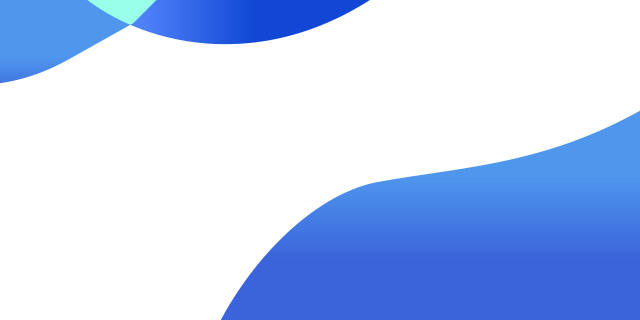
This background is drawn by a WebGL 2 fragment shader. Its source:

```glsl
#version 300 es
precision highp float;
// Flat white backdrop with a large blue wave at the lower right and two
// overlapping blobs along the top. Every edge is a cubic Bezier height curve,
// solved for x by bisection and turned into a smooth coverage mask.

#define WAVE_FADE vec2(0.185, 0.453)  // heights of deep and light wave blue
#define LEFT_FADE vec2(0.690, 0.823)  // the same for the left blob
#define BOWL_FADE vec2(0.440, 0.795)  // x range of the bowl gradient
#define WAVE_JOIN 1.185               // x where the two wave curves meet
#define LEFT_CUT -0.511               // x - y of the left blob's diagonal edge

uniform vec2 u_resolution;
out vec4 outColor;

const vec3 PAPER      = vec3(1.0);
const vec3 LIGHT_BLUE = vec3(0.31, 0.59, 0.93);
const vec3 DEEP_BLUE  = vec3(0.23, 0.39, 0.855);
const vec3 BOWL_LIGHT = vec3(0.31, 0.51, 0.98);
const vec3 BOWL_DARK  = vec3(0.065, 0.28, 0.83);
const vec3 MINT       = vec3(0.60, 1.00, 0.91);

vec2 bezier(vec2 a, vec2 b, vec2 c, vec2 d, float t) {
    float s = 1.0 - t;
    return s * s * s * a + 3.0 * s * s * t * b + 3.0 * s * t * t * c + t * t * t * d;
}

vec2 bezierTangent(vec2 a, vec2 b, vec2 c, vec2 d, float t) {
    float s = 1.0 - t;
    return s * s * (b - a) + 2.0 * s * t * (c - b) + t * t * (d - c);
}

// Approximate signed distance above a curve whose x always increases;
// past its ends the curve continues along its tangents.
float aboveCurve(vec2 p, vec2 a, vec2 b, vec2 c, vec2 d) {
    float lo = 0.0, hi = 1.0;
    for (int i = 0; i < 18; i++) {
        float mid = 0.5 * (lo + hi);
        if (bezier(a, b, c, d, mid).x < p.x) lo = mid; else hi = mid;
    }
    float t = 0.5 * (lo + hi);
    vec2 tangent = normalize(bezierTangent(a, b, c, d, t));
    vec2 offset = p - bezier(a, b, c, d, t);
    return tangent.x * offset.y - tangent.y * offset.x;
}

// Positive distances are inside; the edge is one pixel wide.
float coverage(float inside) {
    return clamp(0.5 + inside * u_resolution.y, 0.0, 1.0);
}

float ramp(vec2 range, float v) {
    return clamp((v - range.x) / (range.y - range.x), 0.0, 1.0);
}

float waveMask(vec2 p) {
    vec2 join = vec2(WAVE_JOIN, 0.432);
    float above = p.x < WAVE_JOIN
        ? aboveCurve(p, vec2(0.690, 0.0), vec2(0.807, 0.219), vec2(1.003, 0.401), join)
        : aboveCurve(p, join, vec2(1.445, 0.479), vec2(1.693, 0.484), vec2(2.0, 0.654));
    return coverage(-above);
}

float leftMask(vec2 p) {
    float curve = aboveCurve(p, vec2(0.0, 0.740), vec2(0.091, 0.753),
                             vec2(0.164, 0.786), vec2(0.221, 0.818));
    float diagonal = (LEFT_CUT - p.x + p.y) * inversesqrt(2.0);
    return coverage(min(curve, diagonal));
}

float bowlMask(vec2 p) {
    vec2 base = vec2(0.703, 0.862);
    float above = p.x < base.x
        ? aboveCurve(p, vec2(0.273, 1.0), vec2(0.391, 0.911), vec2(0.547, 0.862), base)
        : aboveCurve(p, base, vec2(0.865, 0.862), vec2(1.016, 0.911), vec2(1.156, 1.0));
    return coverage(above);
}

void main() {
    // Height runs from 0 to 1, width from 0 to 2
    vec2 p = gl_FragCoord.xy / u_resolution.y;

    vec3 waveColor = mix(DEEP_BLUE, LIGHT_BLUE, ramp(WAVE_FADE, p.y));
    vec3 leftColor = mix(DEEP_BLUE, LIGHT_BLUE, ramp(LEFT_FADE, p.y));
    vec3 bowlColor = mix(BOWL_LIGHT, BOWL_DARK, ramp(BOWL_FADE, p.x));

    // Layers, with mint where the two top blobs overlap
    float left = leftMask(p);
    vec3 color = mix(PAPER, waveColor, waveMask(p));
    color = mix(color, leftColor, left);
    color = mix(color, mix(bowlColor, MINT, left), bowlMask(p));
    outColor = vec4(color, 1.0);
}
```
